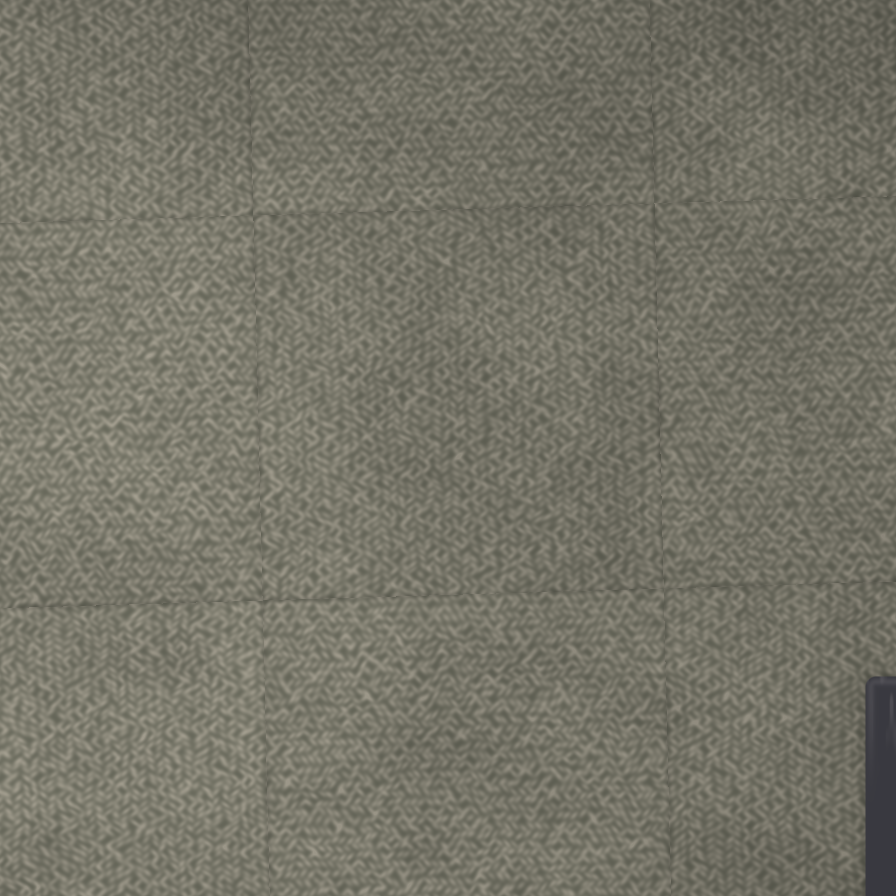
Write a WebGL 2 fragment shader that draws this texture.

```glsl
#version 300 es
precision highp float;
// Grey-green knitted carpet tiles, laid quarter-turned, with a dark post in the lower right corner.

uniform vec2 u_resolution;
out vec4 outColor;

const vec3 DARK_YARN = vec3(0.358, 0.361, 0.314);
const vec3 LIGHT_YARN = vec3(0.540, 0.525, 0.474);
const vec3 POST_COLOR = vec3(0.225, 0.225, 0.250);
const vec3 POST_SHINE = vec3(0.44, 0.43, 0.45);

const vec2 TILE_SIZE = vec2(0.448, 0.430);
const vec2 TILE_ORIGIN = vec2(0.301, 0.321);
const vec2 TILE_SKEW = vec2(-0.024, 0.030);
const vec2 STITCHES = vec2(50.0, 44.0);   // along a row, rows per tile
const vec2 STITCH_RADII = vec2(0.70, 0.38);
const float STITCH_LEAN = 0.68;
const float STITCH_JITTER = 0.36;
const float SEAM_WIDTH = 0.0036;
const float SEAM_DEPTH = 0.10;
const vec2 POST_CORNER = vec2(0.966, 0.245);
const float POST_ROUNDING = 0.012;

float hash(vec2 p) {
  vec3 q = fract(vec3(p.xyx) * 0.1031);
  q += dot(q, q.yzx + 33.33);
  return fract((q.x + q.y) * q.z);
}

float noise(vec2 p) {
  vec2 i = floor(p), f = fract(p);
  f = f * f * (3.0 - 2.0 * f);
  return mix(mix(hash(i), hash(i + vec2(1, 0)), f.x),
             mix(hash(i + vec2(0, 1)), hash(i + vec2(1, 1)), f.x), f.y);
}

// Coverage of soft, merging stitches; rows run along x and lean alternately.
float knit(vec2 s, vec2 seed) {
  s.y += 0.6 * (noise(s * vec2(0.45, 0.3) + seed) - 0.5);
  vec2 base = floor(s);
  float cover = 0.0;
  for (int j = -1; j <= 1; j++) {
    for (int i = -1; i <= 1; i++) {
      vec2 cell = base + vec2(i, j);
      vec2 key = cell + seed;
      float odd = mod(cell.y, 2.0);
      vec2 jitter = vec2(hash(key), hash(key + 17.3)) - 0.5;
      vec2 d = s - cell - 0.5 - STITCH_JITTER * jitter;
      d.x -= 0.5 * odd - 0.25;
      float flip = hash(key + 41.7) < 0.25 ? -1.0 : 1.0;
      float a = STITCH_LEAN * (1.0 - 2.0 * odd) * flip;
      d = mat2(cos(a), -sin(a), sin(a), cos(a)) * d / STITCH_RADII;
      float strength = mix(0.66, 1.0, hash(key + 73.1));
      cover += strength * exp(-1.3 * dot(d, d));
    }
  }
  return cover;
}

// Broad light from the left, dimmer top and right, with soft wear.
float lighting(vec2 uv) {
  vec2 d = uv - vec2(0.10, 0.52);
  float glow = 0.13 * exp(-5.0 * dot(d, d));
  float topShade = 0.06 * smoothstep(0.65, 1.0, uv.y);
  float sideShade = 0.05 * smoothstep(0.55, 1.0, uv.x);
  float wear = 0.10 * (noise(uv * 6.0 + 3.0) - 0.5) + 0.07 * (noise(uv * 19.0) - 0.5);
  return 0.99 + glow - topShade - sideShade + wear;
}

vec3 carpet(vec2 uv) {
  vec2 q = (uv - TILE_ORIGIN - TILE_SKEW * uv.yx) / TILE_SIZE;
  vec2 tile = floor(q), f = fract(q);
  bool upright = mod(tile.x + tile.y, 2.0) < 0.5;
  vec2 s = (upright ? f.yx : f) * STITCHES;
  float cover = knit(s, (tile + 4.0) * 61.0);
  vec3 color = mix(DARK_YARN, LIGHT_YARN, min(cover, 1.15));
  color *= 0.975 + 0.05 * hash(tile + 9.0);

  // Faint broken joints between tiles
  vec2 edge = min(f, 1.0 - f) * TILE_SIZE / SEAM_WIDTH;
  float seam = exp(-edge.x * edge.x) + exp(-edge.y * edge.y);
  color *= 1.0 - SEAM_DEPTH * min(seam, 1.0) * (0.3 + 1.0 * noise(uv * 45.0));
  return color * lighting(uv);
}

// Signed distance to the post, rounded at its upper left corner.
float postDistance(vec2 uv) {
  vec2 d = vec2(POST_CORNER.x - uv.x, uv.y - POST_CORNER.y) + POST_ROUNDING;
  return length(max(d, 0.0)) + min(max(d.x, d.y), 0.0) - POST_ROUNDING;
}

void main() {
  vec2 uv = gl_FragCoord.xy / u_resolution;
  float pixel = 1.0 / u_resolution.y;
  vec3 color = carpet(uv);

  // Post with a bevelled rim and worn streaks
  float dist = postDistance(uv);
  float rimOffset = (dist + 0.006) / 0.004;
  float rim = exp(-rimOffset * rimOffset);
  float streak = smoothstep(0.60, 0.95, noise(uv * vec2(190.0, 28.0)));
  float high = smoothstep(0.10, 0.24, uv.y);
  vec3 post = mix(POST_COLOR, POST_SHINE, 0.3 * rim * high + 0.4 * streak * high);
  color *= 1.0 - 0.15 * exp(-max(dist, 0.0) / 0.006);
  color = mix(color, post, 1.0 - smoothstep(-pixel, pixel, dist));

  outColor = vec4(color, 1.0);
}
```
